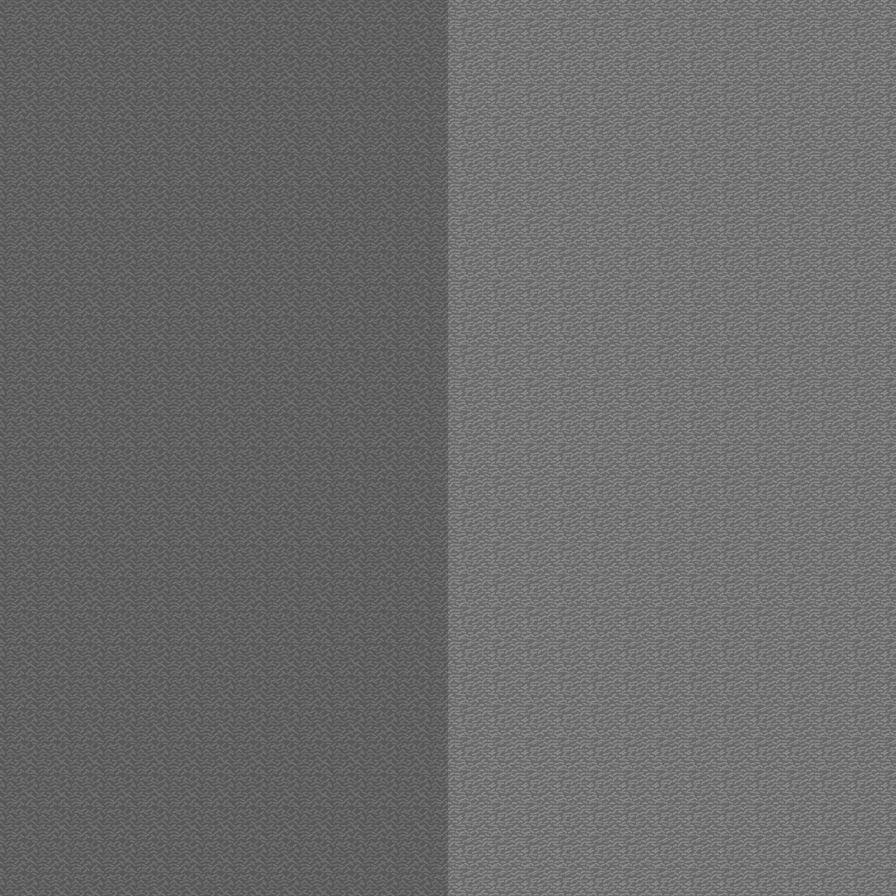
Reproduce this background procedurally as a three.js fragment shader.

```glsl
// Two grey woven panels, dark on the left and light on the right, split at mid width.
// A small repeating tile holds a staggered, jittered grid of fine slanted strokes:
// broken chevrons on the dark panel, curved flecks on the light one.

varying vec2 vUv;

const float TILE = 0.0365;                 // side of the repeating tile
const vec2 TILE_CELLS = vec2(6.0, 10.0);   // strokes across and up a tile (both even)
const float SPLIT_X = 0.5;
const float SPLIT_SOFTNESS = 0.0008;
const float STROKE_HALF_LENGTH = 0.0019;
const float STROKE_RADIUS = 0.0004;
const float STROKE_SOFTNESS = 0.0013;
const float STAGGER = 0.25;                // sideways shift of alternate rows
const float JITTER = 0.6;
const float CURVE = 150.0;                 // bend of the light panel's flecks
const float DARK_GROUND = 0.344;
const float DARK_STROKE = 0.458;
const float LIGHT_GROUND = 0.412;
const float LIGHT_STROKE = 0.568;
const float COLUMN_SHADE = 0.003;
const float TAU = 6.28318;

vec2 hash2(vec2 p) {
  vec2 q = vec2(dot(p, vec2(127.1, 311.7)), dot(p, vec2(269.5, 183.3)));
  return fract(sin(q) * 4375.85);
}

float strokeDistance(vec2 p, float angle, float bend) {
  float c = cos(angle);
  float s = sin(angle);
  p = vec2(c * p.x + s * p.y, c * p.y - s * p.x);
  p.y += bend * p.x * p.x;
  p.x -= clamp(p.x, -STROKE_HALF_LENGTH, STROKE_HALF_LENGTH);
  return length(p) - STROKE_RADIUS;
}

// Stroke coverage from the neighbouring cells; the hash wraps at each tile.
float weave(vec2 uv, float lightPanel) {
  vec2 cellSize = TILE / TILE_CELLS;
  vec2 home = floor(uv / cellSize);
  float coverage = 0.0;
  for (int j = -2; j <= 2; j++) {
    for (int i = -1; i <= 1; i++) {
      vec2 cell = home + vec2(float(i), float(j));
      vec2 wrapped = floor(mod(cell + 0.5, TILE_CELLS));
      vec2 place = hash2(wrapped + 17.0 + 31.0 * lightPanel);
      vec2 look = hash2(wrapped + 53.0 + 31.0 * lightPanel);
      vec2 center = cell + 0.5 + JITTER * (place - 0.5);
      center.x += STAGGER * (mod(wrapped.y, 2.0) * 2.0 - 1.0);
      center *= cellSize;

      // Slope alternates by column on the dark panel and scatters on the light one
      float side = mod(wrapped.x, 2.0) * 2.0 - 1.0;
      float chevron = side * mix(0.2, 0.8, look.x);
      float fleck = mix(-0.6, 0.9, look.x);
      float angle = mix(chevron, fleck, lightPanel);
      float bend = CURVE * (look.y - 0.4) * lightPanel;

      float d = strokeDistance(uv - center, angle, bend);
      float ink = 1.0 - smoothstep(-STROKE_RADIUS, STROKE_SOFTNESS, d);
      coverage = max(coverage, ink * mix(0.6, 1.0, look.y));
    }
  }
  return coverage;
}

void main() {
  float lightPanel = step(SPLIT_X, vUv.x);
  float panelBlend = smoothstep(SPLIT_X - SPLIT_SOFTNESS, SPLIT_X + SPLIT_SOFTNESS, vUv.x);

  // Panel tones and woven strokes
  float ground = mix(DARK_GROUND, LIGHT_GROUND, panelBlend);
  float stroke = mix(DARK_STROKE, LIGHT_STROKE, panelBlend);
  float grey = mix(ground, stroke, weave(vUv, lightPanel));

  // Faint column shading at the tile period
  grey += COLUMN_SHADE * cos(TAU * (vUv.x / TILE - 0.8));

  gl_FragColor = vec4(vec3(grey), 1.0);
}
```
